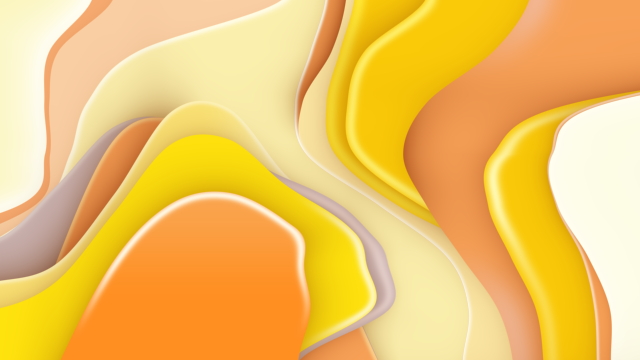
This background is drawn by a Shadertoy shader. Its source:

```glsl
const vec3 WHITE = vec3(1.0, 0.995, 0.94);
const vec3 PALE = vec3(0.985, 0.94, 0.68);
const vec3 CREAM = vec3(0.99, 0.91, 0.65);
const vec3 PEACH = vec3(0.98, 0.81, 0.64);
const vec3 ORANGE = vec3(0.97, 0.63, 0.34);
const vec3 GOLD = vec3(0.98, 0.79, 0.03);
const vec3 LEMON = vec3(1.0, 0.89, 0.05);
const vec3 LILAC = vec3(0.80, 0.71, 0.71);
const vec3 SHADE = vec3(0.66, 0.45, 0.25);

float knot(vec4 a, vec4 b, int i) {
    i = clamp(i, 0, 7);
    return i < 4 ? a[i] : b[i - 4];
}

// Catmull-Rom curve through eight even knots: value and slope
vec2 spline(float t, vec4 a, vec4 b) {
    t = clamp(t, 0.0, 6.999);
    int i = int(t);
    float f = t - float(i);
    float k0 = knot(a, b, i - 1), k1 = knot(a, b, i);
    float k2 = knot(a, b, i + 1), k3 = knot(a, b, i + 2);
    float c1 = 0.5 * (k2 - k0);
    float c2 = k0 - 2.5 * k1 + 2.0 * k2 - 0.5 * k3;
    float c3 = 0.5 * (k3 - k0) + 1.5 * (k1 - k2);
    return vec2(k1 + f * (c1 + f * (c2 + f * c3)), c1 + f * (2.0 * c2 + 3.0 * f * c3));
}

// Distance to the right of an edge that runs from top to bottom
float rightOf(vec2 p, vec4 a, vec4 b) {
    vec2 s = spline(7.0 * (1.0 - p.y), a, b);
    return (p.x - s.x) / length(vec2(1.0, 7.0 * s.y));
}

// Distance below an edge that runs from left to right
float below(vec2 p, vec4 a, vec4 b) {
    vec2 s = spline(6.3 * p.x, a, b);
    return (s.x - p.y) / length(vec2(1.0, 6.3 * s.y));
}

float smoothMin(float a, float b, float k) {
    float h = max(k - abs(a - b), 0.0) / k;
    return min(a, b) - 0.25 * h * h * k;
}

float band(float x, float center, float width) {
    float u = (x - center) / width;
    return exp(-u * u);
}

// Lays a face over the layers below and drops a soft shadow around it
vec3 layer(vec3 under, vec3 face, float d, float shadow, float reach) {
    float px = 0.8 / iResolution.y;
    under *= mix(vec3(1.0), SHADE, shadow * exp(min(d, 0.0) / reach));
    return mix(under, face, smoothstep(-px, px, d));
}

// Large ribbons, from the left corner to the right side
vec3 ribbons(vec2 p) {
    float d = rightOf(p, vec4(0.255, 0.137, 0.123, 0.125), vec4(0.051, -0.46, -0.9, -1.4));
    vec3 col = mix(vec3(0.985, 0.96, 0.74), WHITE, exp(min(d + 0.02, 0.0) / 0.07));
    col = layer(col, ORANGE + vec3(0.0, 0.04, 0.10), d, 0.0, 0.01);

    d = rightOf(p, vec4(0.313, 0.162, 0.137, 0.139), vec4(0.095, -0.25, -0.7, -1.2));
    col = layer(col, PEACH, d, 0.06, 0.02);

    d = rightOf(p, vec4(0.782, 0.382, 0.241, 0.194), vec4(0.12, -0.1, -0.4, -0.7));
    col = layer(col, mix(PALE, WHITE, 0.8 * band(d, 0.004, 0.010)), d, 0.03, 0.02);

    d = rightOf(p, vec4(0.903, 0.861, 0.819, 0.850), vec4(1.053, 1.241, 1.301, 1.285));
    float lip = band(d, 0.003, 0.006);
    col = layer(col, mix(ORANGE, WHITE, lip), d, 0.05, 0.02);

    d = rightOf(p, vec4(0.961, 0.921, 0.840, 0.853), vec4(1.056, 1.244, 1.304, 1.288));
    vec3 face = mix(CREAM, WHITE, 0.7 * lip);
    col = layer(col, face, d, 0.75 * smoothstep(0.6, 0.75, p.y), 0.03);

    d = rightOf(p, vec4(0.984, 0.944, 0.907, 0.931), vec4(1.106, 1.389, 1.62, 1.85));
    col = layer(col, mix(GOLD, vec3(1.0, 0.90, 0.20), band(d, 0.015, 0.018)), d, 0.15, 0.025);

    d = rightOf(p, vec4(1.181, 1.012, 0.965, 0.984), vec4(1.169, 1.45, 1.8, 2.1));
    face = mix(GOLD, vec3(1.0, 0.95, 0.45), 0.85 * band(d, 0.015, 0.014));
    col = layer(col, face, d, 0.35, 0.045);

    // Broad orange ribbon, dark at its bulge and pink at its ends
    d = rightOf(p, vec4(1.470, 1.370, 1.185, 1.120), vec4(1.185, 1.282, 1.382, 1.424));
    face = mix(ORANGE, vec3(0.95, 0.71, 0.56), band(d, 0.02, 0.05) * smoothstep(0.2, 0.45, abs(p.y - 0.55)));
    face *= mix(vec3(1.0), SHADE, 0.75 * exp(-max(d, 0.0) / 0.05) * band(p.y, 0.57, 0.15));
    col = layer(col, face, d, 0.14, 0.035);

    d = rightOf(p, vec4(3.47, 2.546, 1.597, 1.368), vec4(1.356, 1.419, 1.488, 1.509));
    float shine = band(d, 0.026, 0.018) * (0.35 + 0.6 * band(p.y, 0.48, 0.17));
    col = layer(col, mix(GOLD, vec3(1.0, 0.98, 0.72), shine), d, 0.32, 0.04);

    d = rightOf(p, vec4(3.47, 2.43, 1.662, 1.528), vec4(1.544, 1.616, 1.650, 1.657));
    col = layer(col, mix(ORANGE, WHITE, 0.6 * band(d, 0.004, 0.005)), d, 0.22, 0.035);

    d = rightOf(p, vec4(3.5, 2.546, 1.69, 1.535), vec4(1.549, 1.634, 1.694, 1.697));
    return layer(col, mix(vec3(0.99, 0.99, 0.90), WHITE, exp(-max(d, 0.0) / 0.06)), d, 0.2, 0.015);
}

// Stacked hills in the lower left
vec3 hills(vec3 col, vec2 p) {
    float d = below(p, vec4(0.340, 0.486, 0.648, 0.662), vec4(0.5, 0.35, 0.2, -0.1));
    col = layer(col, mix(LILAC, WHITE, 0.3 * band(d, 0.004, 0.008)), d, 0.08, 0.02);

    d = below(p, vec4(-0.2, 0.278, 0.613, 0.669), vec4(0.55, 0.4, 0.2, -0.1));
    col = layer(col, mix(ORANGE, CREAM, 0.6 * band(d, 0.003, 0.008)), d, 0.3, 0.04);

    float hillEnd = -rightOf(p, vec4(1.6, 1.5, 1.35, 1.2), vec4(1.11, 1.023, 1.035, 0.81));
    d = min(below(p, vec4(0.220, 0.269, 0.461, 0.690), vec4(0.699, 0.514, 0.375, 0.07)), hillEnd);
    vec3 face = mix(vec3(0.985, 0.89, 0.46), PALE, smoothstep(0.55, 0.80, p.x));
    face = mix(face, WHITE, 0.5 * band(d, 0.003, 0.008));
    col = layer(col, face, d, 0.55 * smoothstep(0.58, 0.38, p.x), 0.055);

    d = below(p, vec4(0.0, 0.2, 0.35, 0.48), vec4(0.56, 0.505, 0.426, 0.282));
    d = smoothMin(d, -rightOf(p, vec4(1.6, 1.5, 1.4, 1.3), vec4(1.2, 1.088, 1.083, 0.833)), 0.06);
    col = layer(col, mix(LILAC, vec3(0.95, 0.88, 0.87), 0.7 * band(d, 0.018, 0.014)), d, 0.1, 0.015);

    d = below(p, vec4(0.144, 0.220, 0.410, 0.600), vec4(0.613, 0.486, 0.384, 0.236));
    d = smoothMin(d, hillEnd, 0.06);
    face = mix(LEMON, WHITE, 0.75 * band(d, 0.010, 0.012) * smoothstep(0.8, 1.0, p.x));
    col = layer(col, face, d, 0.25, 0.03);

    // Glossy orange dome
    d = below(p, vec4(-0.4, -0.02, 0.278, 0.435), vec4(0.465, 0.387, 0.236, -0.1));
    d = smoothMin(d, -rightOf(p, vec4(1.3, 1.2, 1.1, 1.0), vec4(0.92, 0.847, 0.863, 0.829)), 0.06);
    face = mix(vec3(1.0, 0.56, 0.13), vec3(0.98, 0.64, 0.30), smoothstep(0.15, 0.45, p.y));
    face = mix(face, WHITE, 0.9 * band(d, 0.010, 0.011) * smoothstep(0.05, 0.3, p.y));
    return layer(col, face, d, 0.4, 0.05);
}

void mainImage(out vec4 fragColor, in vec2 fragCoord) {
    vec2 p = fragCoord / iResolution.xy * vec2(16.0 / 9.0, 1.0);
    fragColor = vec4(hills(ribbons(p), p), 1.0);
}
```
